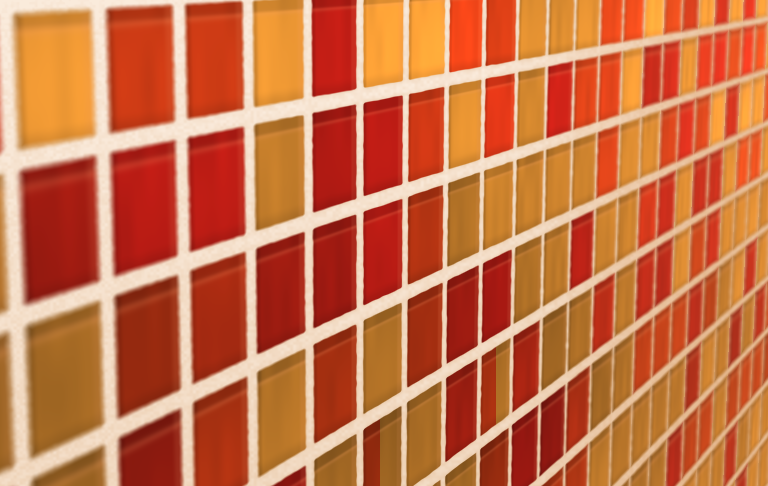
Reproduce this pattern procedurally as a Shadertoy shader.

```glsl
const vec2 VANISH = vec2(2.337, -0.103);   // where the tile rows converge
const vec3 RED = vec3(0.74, 0.11, 0.08);
const vec3 ORANGE = vec3(0.80, 0.23, 0.08);
const vec3 AMBER = vec3(0.83, 0.53, 0.18);
const vec3 CREAM = vec3(0.98, 0.92, 0.86);
const vec3 TAN = vec3(0.86, 0.68, 0.50);

float hash(vec2 p) {
    return fract(sin(dot(p, vec2(127.1, 311.7))) * 43758.5453);
}

float noise(vec2 p) {
    vec2 i = floor(p), f = fract(p);
    f = f * f * (3.0 - 2.0 * f);
    return mix(mix(hash(i), hash(i + vec2(1, 0)), f.x),
               mix(hash(i + vec2(0, 1)), hash(i + vec2(1, 1)), f.x), f.y);
}

float roundedBox(vec2 p, vec2 halfSize, float radius) {
    vec2 q = abs(p) - halfSize + radius;
    return length(max(q, 0.0)) + min(max(q.x, q.y), 0.0) - radius;
}

// Canvas position (y down) to column and row on the receding wall
vec2 wallCoord(vec2 p) {
    float upright = p.x - 0.055 * (p.y - 0.5) * (0.74 - p.x);
    float t = upright - 0.0288;
    float column = t / (0.2058 - 0.0891 * t);
    float row = ((p.y - VANISH.y) / (1.0 - p.x / VANISH.x) - 0.111) / 0.3292;
    return vec2(column, row);
}

// Width and height of one cell on the canvas
vec2 cellExtent(float column, float x) {
    float depth = 1.0 + 0.0891 * column;
    return vec2(0.2058 / (depth * depth), 0.3292 * (1.0 - x / VANISH.x));
}

float focusBlur(float x) {
    float near = pow(max(0.75 - x, 0.0) / 0.75, 1.3);
    float far = smoothstep(0.95, 1.58, x);
    return 0.0018 + 0.012 * near + 0.006 * far;
}

vec3 glassColor(vec2 id, float x) {
    float amberShare = mix(0.24, 0.48, smoothstep(0.4, 1.5, x));
    vec3 base = mix(RED, ORANGE, smoothstep(0.25, 0.75, hash(id + 7.3)));
    base = hash(id) < amberShare ? AMBER : base;
    return base * mix(0.90, 1.10, hash(id + 19.1));
}

// Bevelled glass: t runs 0..1 over the tile, soft is the edge softness
vec3 shadeGlass(vec3 base, vec2 t, vec2 soft, vec2 id) {
    float topBand = 1.0 - smoothstep(0.11 - soft.y, 0.12 + soft.y, t.y);
    float rim = exp(-pow((t.y - 0.13) / (0.012 + soft.y), 2.0));
    float leftSide = 1.0 - smoothstep(0.03, 0.08 + soft.x, t.x);
    float rightSide = smoothstep(0.87 - soft.x, 0.89 + soft.x, t.x);
    float foot = smoothstep(0.85, 1.0, t.y);
    float streak = noise(vec2(t.x * 5.0, t.y * 1.5) + id * 13.0) - 0.5;
    vec3 col = base * (1.0 + 0.10 * streak + 0.08 * (t.y - 0.5));
    col *= 1.0 - 0.14 * topBand - 0.12 * leftSide - 0.10 * foot;
    col = mix(col, vec3(0.95, 0.62, 0.42), 0.16 * rim + 0.12 * rightSide);
    return col;
}

vec3 groutColor(vec2 p, float edgeDistance) {
    float warm = 0.30 * p.y + 0.35 * smoothstep(0.9, 1.58, p.x);
    float grain = noise(p * 160.0) - 0.5;
    float contact = exp(-max(edgeDistance, 0.0) / 0.004);
    return mix(CREAM, TAN, clamp(warm + 0.18 * grain + 0.3 * contact, 0.0, 1.0));
}

void mainImage(out vec4 fragColor, in vec2 fragCoord) {
    vec2 p = fragCoord / iResolution.y;
    p.y = 1.0 - p.y;

    vec2 wall = wallCoord(p);
    vec2 id = floor(wall);
    vec2 local = fract(wall) - 0.5;
    vec2 extent = cellExtent(wall.x, p.x);
    float blur = min(focusBlur(p.x), 0.35 * extent.x);
    blur = max(blur, 0.7 / iResolution.y);

    // Tile outline with slightly ragged grout edges
    vec2 gap = vec2(mix(0.18, 0.09, smoothstep(0.2, 1.5, p.x)), 0.14);
    vec2 halfTile = 0.5 - 0.5 * gap;
    float d = roundedBox(local * extent, halfTile * extent, 0.04 * extent.x);
    d += 0.0016 * (noise(p * 90.0) - 0.5);
    float tileMask = 1.0 - smoothstep(-blur, blur, d);

    // Light falls off toward the lower middle of the wall
    float light = mix(1.13, 0.78, smoothstep(0.0, 0.85, p.y));
    light += 0.14 * smoothstep(1.05, 1.58, p.x);
    vec2 t = clamp(local / (2.0 * halfTile) + 0.5, 0.0, 1.0);
    vec3 glass = shadeGlass(glassColor(id, p.x) * light, t, blur / extent, id);

    vec3 col = mix(groutColor(p, d), glass, tileMask);
    float haze = 0.22 * smoothstep(1.0, 1.58, p.x);
    col = mix(col, vec3(0.85, 0.52, 0.25), haze);
    fragColor = vec4(clamp(col, 0.0, 1.0), 1.0);
}
```
